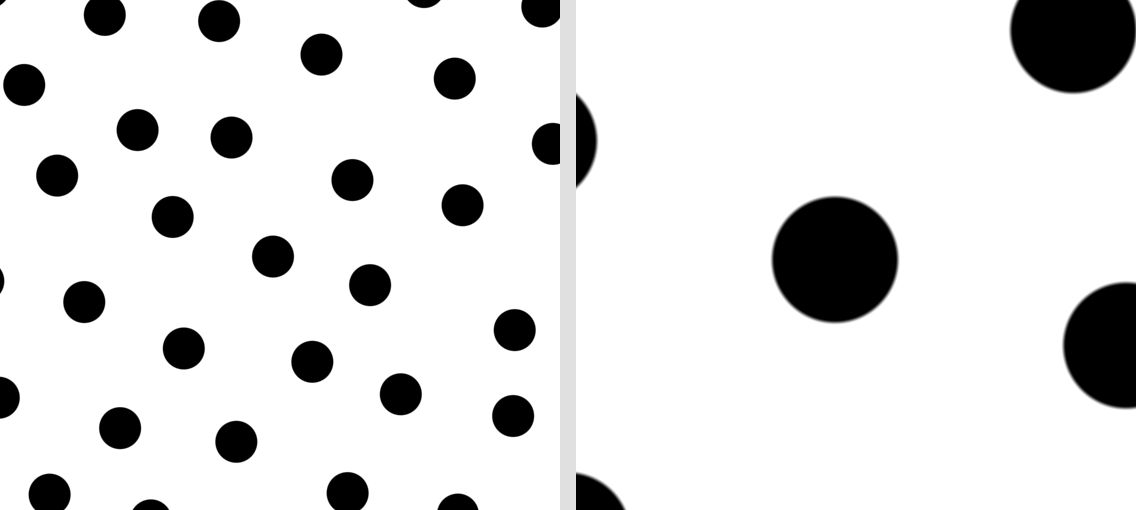
Left, the full canvas; right, a detail of the centre.
Write a WebGL 2 fragment shader that draws this pattern.

```glsl
#version 300 es
precision highp float;
// Evenly spaced but irregular black dots on a white ground.

#define DOT_RADIUS 0.0411   // in canvas heights
#define SPACING 0.2235      // mean distance between dots, in canvas heights
#define EDGE_WIDTH 0.0034   // soft rim, in canvas heights
#define JITTER 0.19         // largest shift of a dot, in spacings
#define TILT 0.27           // turn of the underlying lattice, in radians
#define SEED 3.7
#define INK vec3(0.0)
#define PAPER vec3(1.0)

uniform vec2 u_resolution;
out vec4 fragColor;

const float TAU = 6.2831853;
const float ROW_HEIGHT = 0.8660254; // triangular lattice

float hash(vec2 cell) {
    return fract(sin(dot(cell + SEED, vec2(127.1, 311.7))) * 43758.5453);
}

// Random offset, uniform over a disc
vec2 jitter(vec2 cell) {
    float angle = TAU * hash(cell);
    float reach = JITTER * sqrt(hash(cell + 41.3));
    return reach * vec2(cos(angle), sin(angle));
}

// Distance to the nearest dot centre, in spacings
float nearestDot(vec2 p) {
    float nearest = 10.0;
    float baseRow = floor(p.y / ROW_HEIGHT + 0.5);
    for (int j = -1; j <= 1; j++) {
        float row = baseRow + float(j);
        float stagger = 0.5 * mod(row, 2.0);
        float baseColumn = floor(p.x - stagger + 0.5);
        for (int i = -1; i <= 1; i++) {
            vec2 cell = vec2(baseColumn + float(i), row);
            vec2 centre = vec2(cell.x + stagger, row * ROW_HEIGHT) + jitter(cell);
            nearest = min(nearest, distance(p, centre));
        }
    }
    return nearest;
}

void main() {
    // Centred canvas units, turned so that the rows do not follow the frame
    vec2 p = (gl_FragCoord.xy - 0.5 * u_resolution) / u_resolution.y;
    float c = cos(TILT), s = sin(TILT);
    p = mat2(c, s, -s, c) * p;

    // Signed distance to the dot rim, then a narrow smooth edge
    float rim = nearestDot(p / SPACING) * SPACING - DOT_RADIUS;
    float paper = smoothstep(-0.5 * EDGE_WIDTH, 0.5 * EDGE_WIDTH, rim);
    fragColor = vec4(mix(INK, PAPER, paper), 1.0);
}
```
